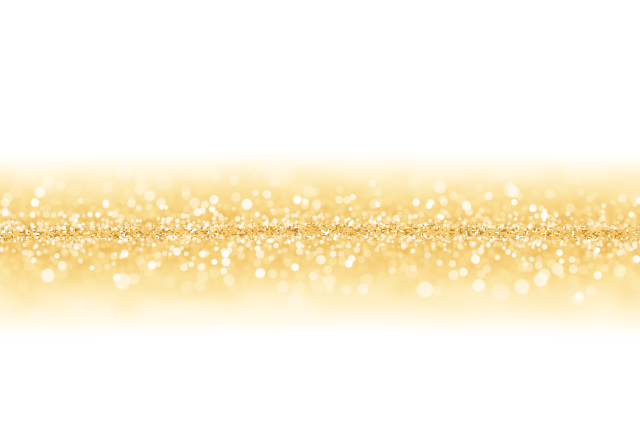
Write a WebGL 1 fragment shader that draws this background.

```glsl
precision highp float;
// Band of gold glitter on white: a sharp grainy line between growing soft bokeh discs.

uniform vec2 u_resolution;

const vec3 WHITE = vec3(1.0);
const vec3 CREAM = vec3(1.0, 0.95, 0.81);
const vec3 HONEY = vec3(0.98, 0.87, 0.58);
const vec3 GOLD = vec3(0.95, 0.77, 0.40);
const vec3 BRONZE = vec3(0.72, 0.47, 0.14);
const vec3 DISC_WARM = vec3(1.0, 0.94, 0.70);

const float FOCUS_Y = 0.457;       // height of the sharp line
const float REACH_UP = 0.195;      // extent of the glow above it
const float REACH_DOWN = 0.255;    // extent of the glow below it
const float GRAIN_WIDTH = 0.027;   // half height of the sharp grain
const float GRAIN_SCALE = 210.0;
const float FIRST_ROW = 0.011;     // distance of the nearest disc row
const float ROW_GROWTH = 1.19;     // ratio of successive row distances
const float MIN_RADIUS = 0.0023;
const float RADIUS_SLOPE = 0.125;  // disc growth with distance
const float DISC_CHANCE = 0.72;
const int ROWS = 17;

float hash(vec2 p) {
  return fract(sin(dot(p, vec2(127.1, 311.7))) * 43758.5453);
}

float noise(vec2 p) {
  vec2 i = floor(p), f = fract(p);
  f = f * f * (3.0 - 2.0 * f);
  float low = mix(hash(i), hash(i + vec2(1.0, 0.0)), f.x);
  float high = mix(hash(i + vec2(0.0, 1.0)), hash(i + 1.0), f.x);
  return mix(low, high, f.y);
}

// Glow from gold at the focus (t = 0) to white at the edge (t = 1)
vec3 glow(float t) {
  vec3 c = mix(GOLD, HONEY, smoothstep(0.04, 0.46, t));
  c = mix(c, CREAM, smoothstep(0.36, 0.74, t));
  return mix(c, WHITE, smoothstep(0.62, 1.0, t));
}

// One row of jittered discs; returns opacity and whiteness
vec2 discRow(vec2 p, float dist, float side, float seed, float pixel) {
  float radius = MIN_RADIUS + RADIUS_SLOPE * dist;
  float cell = radius * 2.1;
  float column = floor(p.x / cell);
  vec2 result = vec2(0.0);
  for (int n = -1; n <= 1; n++) {
    vec2 id = vec2(column + float(n), seed);
    float pick = hash(id);
    vec2 jitter = vec2(hash(id + 17.3), hash(id + 41.9)) - 0.5;
    vec2 center = vec2((id.x + 0.5 + 0.7 * jitter.x) * cell,
                       side * (dist + jitter.y * radius * 2.2));
    float r = radius * mix(0.5, 1.1, hash(id + 73.1));
    float soft = max(pixel, r * 0.22);
    float disc = 1.0 - smoothstep(r - soft, r + soft, length(p - center));
    float light = hash(id + 5.7);
    float alpha = disc * step(pick, DISC_CHANCE) * mix(0.15, 1.0, light * light);
    if (alpha > result.x) result = vec2(alpha, light);
  }
  return result;
}

// Fine sharp glitter with bronze gaps and white sparks
vec3 grain(vec3 base, vec2 p) {
  vec2 q = p * GRAIN_SCALE * vec2(1.0, 1.25);
  float flake = noise(q);
  float fine = noise(q * 1.8 + 31.0);
  vec3 c = mix(base, BRONZE, 0.85 * smoothstep(0.48, 0.9, flake));
  c = mix(c, HONEY, 0.6 * smoothstep(0.5, 0.8, fine));
  return mix(c, WHITE, smoothstep(0.72, 0.9, noise(q * 0.9 + 83.0)));
}

void main() {
  float pixel = 1.0 / u_resolution.y;
  vec2 p = gl_FragCoord.xy * pixel;
  p.y -= FOCUS_Y + 0.004 * sin(p.x * 4.2 - 1.6);
  float dist = abs(p.y);
  float reach = p.y > 0.0 ? REACH_UP : REACH_DOWN;

  // Glow with soft mottling
  float mottle = noise(p * vec2(17.0, 22.0)) - 0.5;
  float t = dist / reach;
  vec3 color = glow(clamp(t + 0.12 * mottle * (1.0 - smoothstep(0.6, 1.0, t)), 0.0, 1.0));
  float speckle = noise(p * 75.0) - 0.5;
  color -= vec3(0.04, 0.10, 0.16) * speckle * (1.0 - smoothstep(0.1, 0.55, t));

  // Sharp grain along the focus
  float ragged = GRAIN_WIDTH * (0.8 + 0.4 * noise(p * vec2(40.0, 20.0)));
  color = mix(color, grain(color, p), 1.0 - smoothstep(0.3 * ragged, ragged, dist));

  // Bokeh discs, far rows first, on both sides of the focus
  for (int k = 0; k < ROWS; k++) {
    float row = float(ROWS - 1 - k);
    float rowDist = FIRST_ROW * pow(ROW_GROWTH, row);
    for (int s = 0; s < 2; s++) {
      float side = 1.0 - 2.0 * float(s);
      float extent = s == 0 ? REACH_UP : REACH_DOWN;
      vec2 disc = discRow(p, rowDist, side, row * 2.0 + float(s) + 3.0, pixel);
      float strength = mix(0.95, 0.12, smoothstep(0.32, 0.75, rowDist / extent));
      strength *= 1.0 - smoothstep(0.75, 1.0, rowDist / extent);
      vec3 tint = mix(DISC_WARM, WHITE, smoothstep(0.25, 0.85, disc.y));
      color = mix(color, max(color, tint), disc.x * strength);
    }
  }
  gl_FragColor = vec4(clamp(color, 0.0, 1.0), 1.0);
}
```
